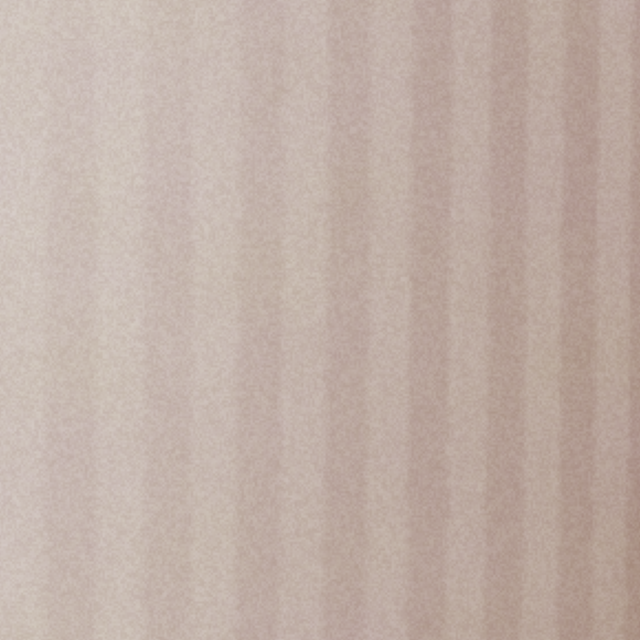
A WebGL 1 fragment shader for this texture:

```glsl
precision highp float;
uniform vec2 u_resolution;

float hash(vec2 p) {
  vec3 q = fract(vec3(p.xyx) * 0.1031);
  q += dot(q, q.yzx + 33.33);
  return fract((q.x + q.y) * q.z);
}

float noise(vec2 p) {
  vec2 i = floor(p), f = fract(p);
  f = f * f * (3.0 - 2.0 * f);
  return mix(mix(hash(i), hash(i + vec2(1.0, 0.0)), f.x),
             mix(hash(i + vec2(0.0, 1.0)), hash(i + vec2(1.0, 1.0)), f.x), f.y);
}

// Stripe number at x: stripes narrow steadily toward the right
float stripeIndex(float x) {
  float firstWidth = 0.0789, shrink = 0.000984;
  float root = firstWidth * firstWidth - 4.0 * shrink * (x - 0.0716);
  return (firstWidth - sqrt(max(root, 0.0))) / (2.0 * shrink);
}

void main() {
  vec2 uv = gl_FragCoord.xy / u_resolution;

  // Slightly leaning stripes with soft, faintly wavering edges
  float lean = (uv.y - 0.5) * 0.012 * smoothstep(0.2, 0.5, uv.x);
  float waver = (noise(uv * vec2(40.0, 30.0)) - 0.5) * 0.005;
  float wave = sin(3.14159 * stripeIndex(uv.x - lean + waver));
  float darkStripe = smoothstep(-0.45, 0.45, wave);

  // Light falls off to the right and toward the bottom
  float shade = mix(-0.06, 0.69, smoothstep(-0.1, 1.1, uv.x));
  shade += 0.2 * (0.5 - uv.y) * (0.6 + 0.4 * uv.x);
  vec2 glow = (uv - vec2(0.2, 0.68)) / vec2(0.24, 0.3);
  shade -= 0.1 * exp(-dot(glow, glow));
  shade += 0.14 * smoothstep(0.85, 1.0, uv.x) * (1.0 - uv.y);

  // Contrast grows to the right and fades in the top left
  float contrast = mix(0.15, 0.32, uv.x);
  contrast *= 1.0 - 0.5 * smoothstep(0.65, 1.0, uv.y) * (1.0 - smoothstep(0.2, 0.6, uv.x));
  shade += contrast * darkStripe;

  // Cloudy unevenness and fine grain
  shade += 0.08 * (noise(uv * 9.0 + 4.0) - 0.5);
  float grain = noise(uv * 290.0) + 0.6 * noise(uv * 140.0 + 31.0) - 0.8;
  shade += 0.34 * grain;

  vec3 lightBeige = vec3(0.80, 0.75, 0.72);
  vec3 darkTaupe = vec3(0.69, 0.60, 0.56);
  vec3 color = mix(lightBeige, darkTaupe, shade);

  // Yellow to violet blotches, with a little coloured grain
  float tint = noise(uv * 7.0 + 17.0) + 0.4 * noise(uv * 21.0 + 5.0) - 0.7;
  tint += 0.15 * (darkStripe - 0.5) + 0.8 * (noise(uv * 140.0 + 63.0) - 0.5);
  color += tint * vec3(0.002, -0.006, 0.015);

  gl_FragColor = vec4(color, 1.0);
}
```
